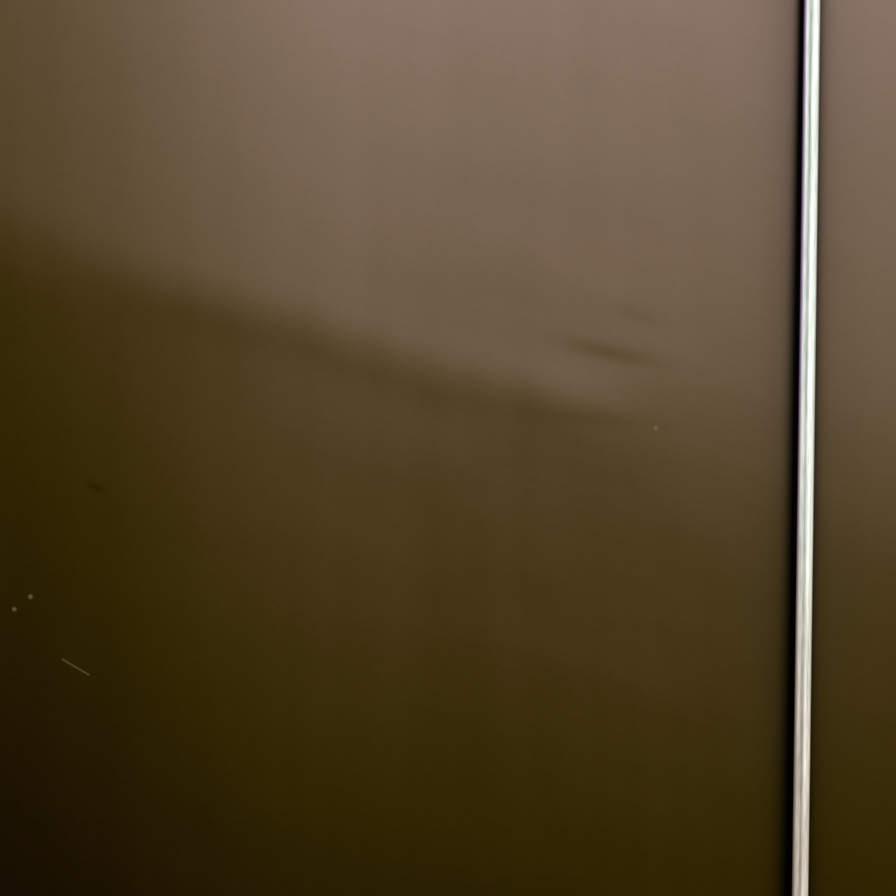
Reproduce this texture procedurally as a WebGL 1 fragment shader.

```glsl
precision highp float;

uniform vec2 u_resolution;

vec2 hashGradient(vec2 cell) {
  vec2 q = vec2(dot(cell, vec2(127.1, 311.7)), dot(cell, vec2(269.5, 183.3)));
  return fract(sin(q) * 43758.5) * 2.0 - 1.0;
}

float gradientNoise(vec2 p) {
  vec2 i = floor(p);
  vec2 f = p - i;
  vec2 w = f * f * f * (f * (f * 6.0 - 15.0) + 10.0);
  vec2 e = vec2(1.0, 0.0);
  float low = mix(dot(hashGradient(i), f),
                  dot(hashGradient(i + e), f - e), w.x);
  float high = mix(dot(hashGradient(i + e.yx), f - e.yx),
                   dot(hashGradient(i + 1.0), f - 1.0), w.x);
  return mix(low, high, w.y);
}

float fbm(vec2 p) {
  float sum = 0.0;
  float amplitude = 0.5;
  for (int i = 0; i < 4; i++) {
    sum += amplitude * gradientNoise(p);
    p = mat2(1.6, 1.2, -1.2, 1.6) * p + 3.7;
    amplitude *= 0.5;
  }
  return sum;
}

// Soft elongated spot, tilted by slope
float smear(vec2 p, vec2 center, vec2 radius, float slope) {
  vec2 d = p - center;
  d.y -= slope * d.x;
  d /= radius;
  return exp(-dot(d, d));
}

float segmentDistance(vec2 p, vec2 a, vec2 b) {
  vec2 ab = b - a;
  return length(p - a - ab * clamp(dot(p - a, ab) / dot(ab, ab), 0.0, 1.0));
}

// Brown ramp: olive in the darks, pinkish taupe in the lights
vec3 wallColor(float tone) {
  return vec3(tone, 0.9 * tone - 0.03, max(1.15 * tone - 0.22, 0.07 * tone));
}

float wallTone(vec2 p) {
  float tone = 0.165 + 0.30 * p.y;
  tone -= (0.07 + 0.11 * p.y) * (1.0 - smoothstep(-0.05, 0.42, p.x));
  tone += 0.025 * smoothstep(0.4, 0.8, p.x) * (1.0 - p.y);

  // Slanting crease, spreading out toward both sides
  float wave = 0.035 * fbm(p * vec2(5.0, 3.0));
  float above = p.y - (0.735 - 0.285 * p.x) + wave;
  float spread = 0.035 + 0.04 * (1.0 - smoothstep(0.0, 0.25, p.x))
               + 0.14 * smoothstep(0.6, 0.85, p.x);
  tone += 0.075 * smoothstep(-spread, spread, above);
  float ridge = smoothstep(0.02, 0.25, p.x) * (1.0 - smoothstep(0.5, 0.7, p.x));
  tone -= 0.018 * ridge * exp(-pow((above + 0.025) / 0.028, 2.0));

  // Dents beside the end of the crease
  tone -= 0.060 * smear(p, vec2(0.677, 0.607), vec2(0.050, 0.010), -0.22);
  tone -= 0.025 * smear(p, vec2(0.710, 0.648), vec2(0.030, 0.009), -0.35);
  tone -= 0.025 * smear(p, vec2(0.660, 0.533), vec2(0.055, 0.009), -0.12);
  tone += 0.025 * smear(p, vec2(0.650, 0.570), vec2(0.070, 0.020), -0.25);

  // Wrinkles, faint vertical bands and grain
  float wrinkled = smear(p, vec2(0.65, 0.5), vec2(0.28, 0.4), 0.0);
  tone += (0.008 + 0.028 * wrinkled) * fbm(vec2(p.x * 5.0, (p.y + 0.3 * p.x) * 16.0));
  tone += 0.010 * gradientNoise(vec2(p.x * 28.0, p.y * 2.0));
  tone += 0.008 * gradientNoise(p * 130.0);
  return tone;
}

vec3 rodColor(float across, float y) {
  float streak = gradientNoise(vec2(across * 3.0, y * 9.0));
  float fine = gradientNoise(vec2(across * 5.0 + 8.0, y * 45.0));
  vec3 metal = mix(vec3(0.76, 0.72, 0.66), vec3(0.88, 0.91, 0.87), smoothstep(0.0, 0.6, y));
  metal += 0.16 * streak + 0.10 * fine;
  metal += 0.13 * exp(-pow((across - 0.35) / 0.28, 2.0));
  metal -= 0.18 * exp(-pow((across + 0.1) / 0.2, 2.0));
  vec3 leftRim = mix(vec3(0.42, 0.35, 0.30), vec3(0.40, 0.28, 0.44), smoothstep(0.2, 0.7, y));
  metal = mix(leftRim, metal, smoothstep(-1.0, -0.5, across));
  return mix(metal, vec3(0.58, 0.57, 0.50), 0.7 * smoothstep(0.72, 1.0, across));
}

void main() {
  vec2 p = gl_FragCoord.xy / u_resolution;
  float pixel = 1.0 / min(u_resolution.x, u_resolution.y);
  vec3 color = wallColor(max(wallTone(p), 0.05));

  // Specks and a scratch
  float speck = min(length(p - vec2(0.016, 0.320)), length(p - vec2(0.034, 0.334)));
  color += 0.20 * (1.0 - smoothstep(0.001, 0.003 + pixel, speck));
  float scratch = segmentDistance(p, vec2(0.070, 0.264), vec2(0.099, 0.247));
  color += 0.15 * (1.0 - smoothstep(0.0, 0.001 + pixel, scratch));
  color += 0.12 * smear(p, vec2(0.732, 0.522), vec2(0.002), 0.0);
  color -= 0.03 * smear(p, vec2(0.107, 0.456), vec2(0.010, 0.006), -0.3);

  // Shadow on each side of the rod
  float halfWidth = 0.0092;
  float offset = p.x - mix(0.893, 0.9065, p.y);
  float leftGap = max(-offset - halfWidth, 0.0);
  float rightGap = max(offset - halfWidth, 0.0);
  float core = mix(0.014, 0.007, p.y);
  float leftShade = 0.88 * exp(-pow(leftGap / core, 2.0)) + 0.30 * exp(-leftGap / 0.022);
  float rightShade = 0.45 * exp(-rightGap / 0.005) + 0.10 * exp(-rightGap / 0.03);
  color *= 1.0 - min(offset < 0.0 ? leftShade : rightShade, 0.96);

  // Polished rod
  float coverage = 1.0 - smoothstep(-pixel, pixel, abs(offset) - halfWidth);
  color = mix(color, rodColor(offset / halfWidth, p.y), coverage);
  gl_FragColor = vec4(clamp(color, 0.0, 1.0), 1.0);
}
```
